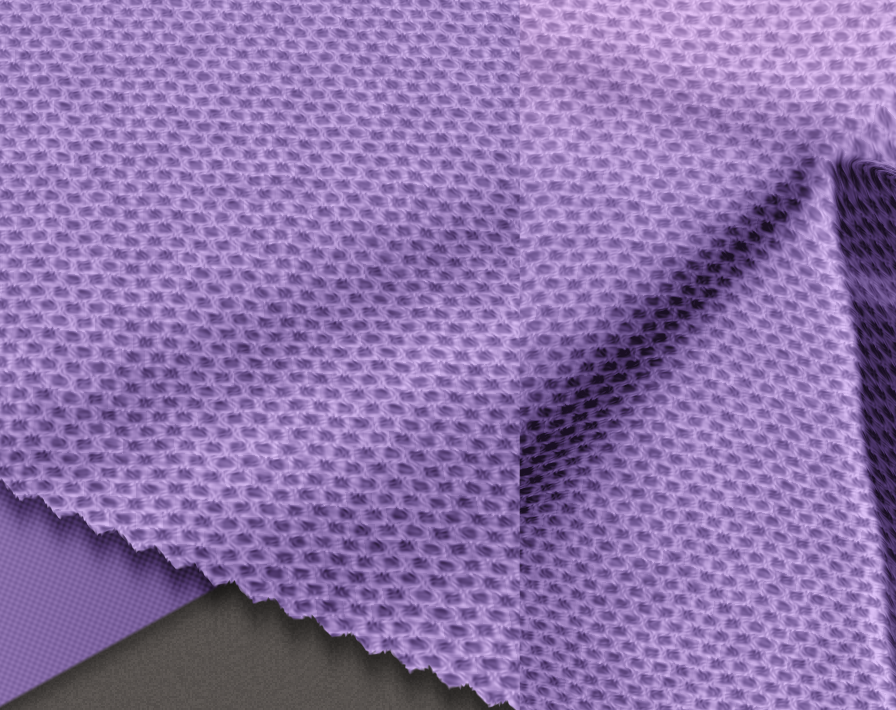
Reproduce this texture procedurally as a WebGL 1 fragment shader.

```glsl
precision highp float;
// Two panels of purple basket-weave cloth: a pinked edge over a table, and a raised fold.
uniform vec2 u_resolution;

#define SPLIT 0.732        // x of the seam between panels, in canvas heights
#define ROW_NEAR 0.0240    // row height at the bottom of the left panel
#define ROW_FAR 0.0165     // row height at the top of the left panel
#define ROW_RIGHT 0.0190   // row height in the right panel
#define CELL_ASPECT 1.70   // cell width over row height
#define RELIEF 0.21        // contrast between pads and raised net
#define THREAD 0.055       // strength of the uneven threads
#define TOOTH 0.055        // width of one pinked tooth
#define TOOTH_DEPTH 0.018

const vec3 LIGHT = vec3(0.80, 0.69, 0.91);
const vec3 MID   = vec3(0.62, 0.51, 0.75);
const vec3 SHADE = vec3(0.46, 0.36, 0.60);
const vec3 DEEP  = vec3(0.29, 0.20, 0.41);
const vec3 DARK  = vec3(0.10, 0.06, 0.14);
const vec3 TABLE = vec3(0.34, 0.32, 0.31);

float hash(vec2 p) {
  return fract(sin(dot(p, vec2(127.1, 311.7))) * 4375.85);
}

float bell(float d, float width) {
  return exp(-d * d / (width * width));
}

// Maps a tone from 0 to 1 onto the dye colours
vec3 dye(float t) {
  t = clamp(t, 0.0, 1.08) * 4.0;
  vec3 c = mix(DARK, DEEP, min(t, 1.0));
  c = mix(c, SHADE, clamp(t - 1.0, 0.0, 1.0));
  c = mix(c, MID, clamp(t - 2.0, 0.0, 1.0));
  return mix(c, LIGHT, max(t - 3.0, 0.0));
}

// Irregular fibres from layered, mutually bent sines
float fibres(vec2 g) {
  float bend = sin(g.x * 5.3 + g.y * 3.1) + sin(g.y * 4.7 - g.x * 2.9);
  return sin(g.x * 17.0 + g.y * 8.0 + 1.7 * bend)
       + 0.8 * sin(g.y * 13.0 - g.x * 11.0 - 2.1 * bend)
       + 0.5 * sin(g.x * 29.0 - g.y * 5.0 + 3.0 * bend);
}

// Staggered rounded pads in a lighter net; returns a tone offset
float weave(vec2 g) {
  float threads = fibres(g);
  g.y += 0.07 * sin(g.x * 2.3 + 0.7 * sin(g.x * 0.9)) + 0.02 * threads;
  float row = floor(g.y);
  g.x += 0.5 * mod(row, 2.0) + 0.12 * (hash(vec2(row, 3.0)) - 0.5);
  vec2 id = floor(g);
  vec2 f = fract(g) - 0.5;
  float vary = hash(id) - 0.5;
  f.x += 0.08 * (hash(id + 17.0) - 0.5);
  vec2 q = abs(f * vec2(CELL_ASPECT, 1.0)) - vec2(0.24, 0.10) - 0.05 * vary;
  float d = length(max(q, 0.0)) - 0.32;
  float pad = 1.0 - smoothstep(-0.26, 0.16, d);
  float lip = bell(f.y + 0.36 - 0.5 * f.x * f.x, 0.13) * bell(f.x - 0.05, 0.30);
  float crease = bell(f.y - 0.32, 0.13) * bell(f.x + 0.06, 0.32);
  float form = mix(0.75, -0.75, pad) + 0.95 * lip - 0.6 * crease - 0.5 * f.y * pad;
  return RELIEF * form + THREAD * threads + 0.13 * vary;
}

// Left panel cloth: rows shrink with distance, one soft diagonal fold
vec3 flatCloth(vec2 p) {
  float fold = p.y - 0.34 - 0.49 * p.x;
  float y = p.y + 0.05 * (p.x - 0.4) + 0.008 * bell(fold, 0.1);
  float row = mix(ROW_NEAR, ROW_FAR, y);
  vec2 g = vec2((p.x - 0.4 + 0.08 * y) / (CELL_ASPECT * row),
                log(row) / (ROW_FAR - ROW_NEAR));
  float light = 0.65 + 0.07 * p.y - 0.15 * bell(fold, 0.07)
              + 0.05 * bell(fold + 0.16, 0.08)
              - 0.17 * bell(fold + 0.36, 0.13);
  return dye(light + weave(g) * mix(1.1, 0.85, p.y));
}

// Smooth reverse side and table, shaded under the cut edge
vec3 underside(vec2 p, float below) {
  float shadow = bell(below, 0.035);
  float knit = sin(p.x * 520.0 + p.y * 260.0) * sin(p.y * 540.0 - p.x * 180.0);
  vec3 back = dye(0.60 - 0.40 * shadow + 0.07 * knit - 0.4 * p.x);
  float speck = hash(floor(p * 400.0)) - 0.5;
  vec3 table = TABLE * (1.0 + 0.16 * speck) * (1.0 - 0.5 * shadow);
  float hem = p.y - 0.005 - 0.55 * p.x;
  table *= 1.0 - 0.35 * bell(hem, 0.025);
  return mix(table, back, smoothstep(-0.004, 0.004, hem));
}

vec3 leftPanel(vec2 p) {
  float tooth = abs(fract(p.x / TOOTH) - 0.5) * 2.0;
  float edge = 0.317 - 0.44 * p.x + TOOTH_DEPTH * (tooth - 0.5);
  float above = p.y - edge + 0.0012 * fibres(p * 30.0);
  vec3 cloth = flatCloth(p) + 0.06 * bell(above, 0.006);
  return mix(underside(p, above), cloth, smoothstep(-0.003, 0.003, above));
}

// Right panel: a shaded valley beside a ridge that rises to a peak
vec3 rightPanel(vec2 p) {
  float along = clamp((p.x - SPLIT) / 0.41, 0.0, 1.0);
  float valley = p.y - 0.34 - (p.x - SPLIT);
  float tent = 1.0 - smoothstep(-0.12, 0.04, valley);
  float ridge = p.x - 1.263 + 0.125 * p.y + 0.004 * sin(p.y * 21.0);
  float crest = 0.785 - 3.5 * (p.x - 1.185) * (p.x - 1.185);
  float behind = smoothstep(-0.004, 0.012, ridge)
               * (1.0 - smoothstep(-0.020, 0.002, p.y - crest));

  // Rows turn downhill on the tent and bend again behind the ridge
  float tilt = mix(0.06, 0.25, tent) * (p.x - 1.0);
  vec2 g = vec2(p.x - 0.14 * p.y, p.y + tilt + 0.010 * sin(p.x * 9.0 + p.y * 5.0));
  g.y += behind * 0.9 * ridge;
  g /= ROW_RIGHT * vec2(CELL_ASPECT, 1.0);

  float light = 0.70 + 0.15 * smoothstep(0.6, 1.0, p.y);
  light -= 0.13 * bell(p.y - 1.12 + 0.28 * p.x, 0.045);
  light -= 0.56 * bell(valley, mix(0.105, 0.042, along))
         * (1.0 - smoothstep(1.12, 1.17, p.x));
  light -= 0.17 * tent * (1.0 - smoothstep(0.0, 0.28, p.x - SPLIT));
  light += 0.15 * bell(ridge + 0.014, 0.014) * tent;
  float hollow = 0.13 + 0.26 * bell(p.y - 0.61 + 0.4 * ridge, 0.03)
               + 0.20 * (1.0 - smoothstep(0.0, 0.35, p.y));
  float relief = weave(g) * mix(mix(1.0, 0.75, p.y), 0.6, behind);
  vec3 c = dye(mix(light, hollow, behind) + relief);
  return c + vec3(0.03, 0.01, 0.0) * smoothstep(0.7, 1.0, p.y);
}

void main() {
  vec2 p = gl_FragCoord.xy / u_resolution.y;
  float side = smoothstep(SPLIT - 0.001, SPLIT + 0.001, p.x);
  gl_FragColor = vec4(mix(leftPanel(p), rightPanel(p), side), 1.0);
}
```
